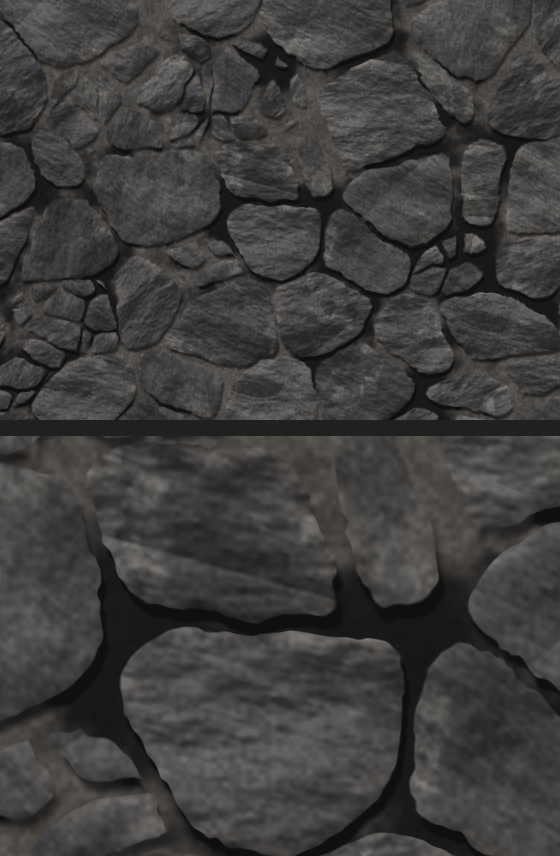
Top, the full canvas; bottom, a detail of the centre.
Give the GLSL for this texture, as a Shadertoy shader.

```glsl
const vec2 STONE_SIZE = vec2(0.215, 0.165);
const float JITTER = 0.75;
const float SIZE_SPREAD = 0.5;
const float CORNER_SHARPNESS = 15.0;
const float SPLIT_SHARE = 0.24;
const float SPLIT_SCALE = 2.1;
const float GAP_MIN = 0.0015;
const float GAP_MAX = 0.0095;
const vec2 TO_LIGHT = vec2(-0.004, 0.010);
const float RELIEF_CONTRAST = 0.034;
const vec3 SLATE = vec3(0.208, 0.206, 0.215);
const vec3 BASALT = vec3(0.288, 0.284, 0.280);
const vec3 LICHEN = vec3(0.385, 0.375, 0.360);
const vec3 MORTAR = vec3(0.315, 0.300, 0.285);
const vec3 CREVICE = vec3(0.060, 0.060, 0.062);

struct Stone { float edge; vec3 seed; };

vec3 hash3(vec2 c) {
    vec3 h = fract(c.xyx * vec3(0.1031, 0.1030, 0.0973));
    h += dot(h, h.yxz + 33.33);
    return fract((h.xxy + h.yzz) * h.zyx);
}

float noise(vec2 p) {
    vec2 i = floor(p), f = fract(p);
    f = f * f * (3.0 - 2.0 * f);
    vec2 e = vec2(1.0, 0.0);
    return mix(mix(hash3(i).x, hash3(i + e).x, f.x),
               mix(hash3(i + e.yx).x, hash3(i + e.xx).x, f.x), f.y);
}

float fbm(vec2 p) {
    float sum = 0.0, amp = 0.5;
    for (int i = 0; i < 5; i++) {
        sum += amp * noise(p);
        p = mat2(1.6, 1.2, -1.2, 1.6) * p + 17.3;
        amp *= 0.5;
    }
    return sum / 0.97;
}

// Stone centre in xy, size weight in z
vec3 site(vec2 cell) {
    vec3 h = hash3(cell + 71.0);
    vec2 centre = cell + 0.5 + JITTER * (h.xy - 0.5);
    centre.x += 0.5 * mod(cell.y, 2.0);
    return vec3(centre, SIZE_SPREAD * h.z);
}

// Weighted Voronoi cell with rounded corners
Stone pack(vec2 q) {
    vec2 base = floor(q - vec2(0.25, 0.0)), home = base;
    float best = 1e3;
    vec3 own = vec3(0.0);
    for (int k = 0; k < 25; k++) {
        vec2 cell = base + vec2(k % 5, k / 5) - 2.0;
        vec3 s = site(cell);
        float power = dot(q - s.xy, q - s.xy) - s.z;
        if (power < best) { best = power; own = s; home = cell; }
    }
    float crowd = 1e-6;
    for (int k = 0; k < 25; k++) {
        vec2 cell = base + vec2(k % 5, k / 5) - 2.0;
        if (cell == home) continue;
        vec3 s = site(cell);
        float power = dot(q - s.xy, q - s.xy) - s.z;
        float d = (power - best) / (2.0 * length(s.xy - own.xy));
        crowd += exp(-CORNER_SHARPNESS * d);
    }
    return Stone(-log(crowd) / CORNER_SHARPNESS, hash3(home + 7.0));
}

// Large stones, some of them split into clusters of small ones
Stone wallStone(vec2 p) {
    p += 0.024 * (vec2(noise(p * 9.0), noise(p * 9.0 + 40.0)) - 0.5);
    p += 0.009 * (vec2(noise(p * 34.0), noise(p * 34.0 + 80.0)) - 0.5);
    p += 0.004 * (noise(p * 110.0) - 0.5);
    vec2 q = vec2(p.x, p.y * (1.1 - 0.2 * p.y)) / STONE_SIZE + 11.0;
    Stone s = pack(q);
    if (s.seed.x < SPLIT_SHARE) {
        Stone chip = pack(q * SPLIT_SCALE + 50.0);
        s = Stone(min(s.edge, chip.edge / SPLIT_SCALE), chip.seed);
    }
    s.edge *= STONE_SIZE.y;
    return s;
}

// Rough cleft face, turned differently on each stone
float relief(vec2 p, vec3 seed) {
    float a = 3.0 * (seed.y - 0.5);
    vec2 q = mat2(cos(a), sin(a), -sin(a), cos(a)) * p * vec2(7.0, 13.0) + 30.0 * seed.xz;
    return fbm(q) + 0.7 * abs(noise(q * 0.9 + 5.0) - 0.5);
}

void mainImage(out vec4 fragColor, in vec2 fragCoord) {
    vec2 p = fragCoord / iResolution.y;
    float px = 1.0 / iResolution.y;
    Stone s = wallStone(p);
    Stone above = wallStone(p + TO_LIGHT);
    float gap = mix(GAP_MIN, GAP_MAX, smoothstep(0.2, 0.8, noise(p * 6.0 + 3.0)));
    float inside = s.edge - gap;
    float grain = noise(p * 210.0) - 0.5;
    float patches = fbm(p * 11.0 + 9.0 * s.seed.zy);

    // Stone face: tone, stains, lichen and dust
    vec3 face = mix(SLATE, BASALT, s.seed.z);
    face *= 1.0 + 0.45 * (fbm(p * 5.0 + 60.0) - 0.5);
    float lichen = smoothstep(0.54, 0.66, patches) * smoothstep(0.38, 0.62, fbm(p * 42.0));
    face = mix(face, LICHEN, 0.62 * lichen);
    float dust = smoothstep(0.024, 0.0, inside) * smoothstep(0.45, 0.65, fbm(p * 14.0 + 20.0));
    face = mix(face, MORTAR, 0.65 * dust);

    // Light from above on the relief and the rims
    float stepSize = 0.004;
    vec2 toward = stepSize * normalize(TO_LIGHT);
    float slope = (relief(p, s.seed) - relief(p + toward, s.seed)) / stepSize;
    face *= 1.0 + clamp(RELIEF_CONTRAST * slope, -0.32, 0.32);
    float rim = clamp((s.edge - above.edge) / length(TO_LIGHT), -1.0, 1.0);
    face *= 1.0 + 0.32 * rim * exp(-max(inside, 0.0) / 0.009);
    face *= 1.0 + 0.24 * grain;

    // Joints: sandy mortar with dark hollows under the stones
    vec3 joint = MORTAR * (0.72 + 0.5 * fbm(p * 45.0) + 0.25 * grain);
    float overhang = smoothstep(gap - 0.002, gap + 0.006, above.edge);
    float hollow = smoothstep(0.40, 0.62, fbm(p * 8.0 + 90.0));
    joint = mix(joint, CREVICE, clamp(0.65 * overhang + 0.85 * hollow, 0.0, 1.0));

    vec3 color = mix(joint, face, smoothstep(-px, 1.2 * px, inside));
    fragColor = vec4(color, 1.0);
}
```
